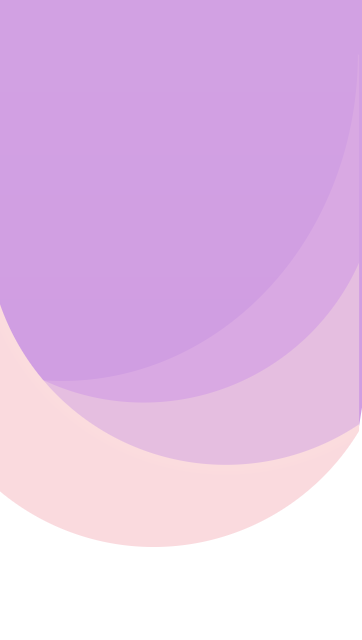
Reproduce this background procedurally as a WebGL 1 fragment shader.

```glsl
precision highp float;

uniform vec2 u_resolution;

// Bowls: centre x, centre y, radius (x, y), in units of canvas width
#define PINK_BOWL vec4(0.4243, 0.9197, 0.6628, 0.6628)
#define MAUVE_BOWL vec4(0.6239, 1.1445, 0.6606, 0.6606)
#define LILAC_BOWL vec4(0.3968, 1.3073, 0.6514, 0.6514)
#define ORCHID_BOWL vec4(0.172, 1.617, 0.8165, 0.9014)
#define PANEL_RIGHT 0.992
#define PINK vec3(0.980, 0.853, 0.870)
#define PEACH vec3(0.984, 0.861, 0.871)
#define MAUVE vec3(0.898, 0.745, 0.878)
#define LILAC vec3(0.851, 0.663, 0.890)
#define ORCHID_TOP vec3(0.824, 0.631, 0.890)
#define ORCHID_LOW vec3(0.816, 0.618, 0.886)

// Approximate signed distance to an ellipse
float ellipseDistance(vec2 p, vec4 bowl) {
  vec2 q = (p - bowl.xy) / bowl.zw;
  float k = length(q);
  return k * (k - 1.0) / max(length(q / bowl.zw), 0.0001);
}

// Lower half of an ellipse, with straight sides running upward
float bowlDistance(vec2 p, vec4 bowl) {
  return ellipseDistance(vec2(p.x, min(p.y, bowl.y)), bowl);
}

// Antialiased coverage, one pixel wide
float cover(float distanceToEdge) {
  return clamp(0.5 - distanceToEdge * u_resolution.x, 0.0, 1.0);
}

void main() {
  vec2 p = gl_FragCoord.xy / u_resolution.x;
  float height = u_resolution.y / u_resolution.x;
  vec3 orchid = mix(ORCHID_LOW, ORCHID_TOP, smoothstep(0.6, height, p.y));

  // Pink disc, slightly warmer beside the mauve rim
  float mauveDistance = bowlDistance(p, MAUVE_BOWL);
  vec3 pink = mix(PEACH, PINK, smoothstep(0.015, 0.04, mauveDistance));
  vec3 panel = mix(vec3(1.0), pink, cover(ellipseDistance(p, PINK_BOWL)));

  // Overlapping bowls inside the mauve one
  vec3 layers = mix(MAUVE, LILAC, cover(bowlDistance(p, LILAC_BOWL)));
  float orchidMask = max(cover(bowlDistance(p, ORCHID_BOWL)), cover(ORCHID_BOWL.y - p.y));
  layers = mix(layers, orchid, orchidMask);
  panel = mix(panel, layers, cover(mauveDistance));

  // Narrow strip beyond the panel, ending in a slanted tip
  float tipHeight = 0.592 + 6.3 * (p.x - PANEL_RIGHT);
  vec3 strip = mix(vec3(1.0), orchid, cover((tipHeight - p.y) / 6.38));
  vec3 color = mix(strip, panel, cover(p.x - PANEL_RIGHT));

  gl_FragColor = vec4(color, 1.0);
}
```
